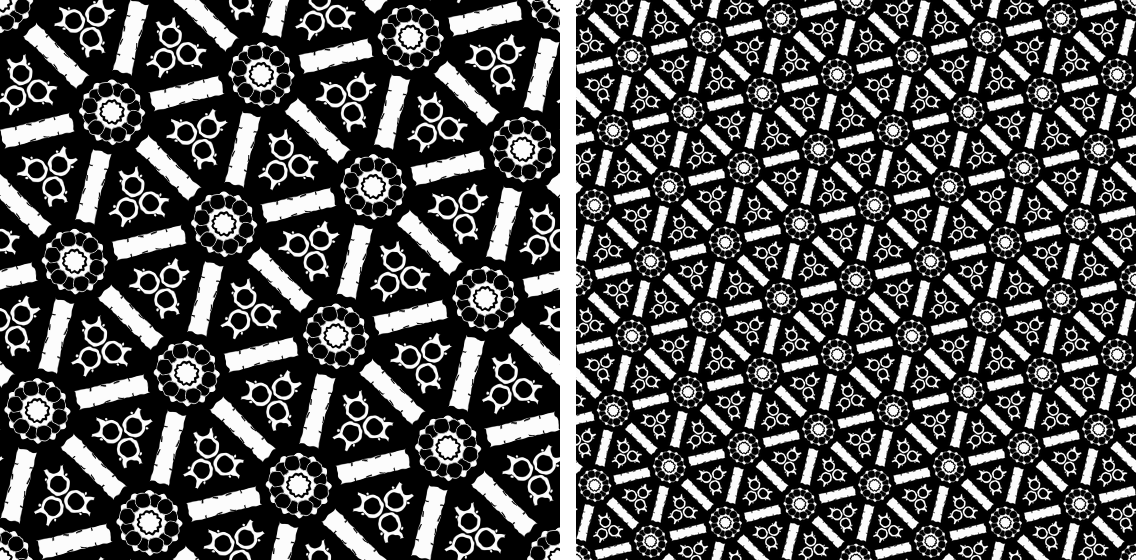
Left, the tile; right, the same tile 2 across and 2 down.
Write a WebGL 2 fragment shader that draws this pattern.

```glsl
#version 300 es
precision highp float;

uniform vec2 u_resolution;
out vec4 fragColor;

const vec3 INK = vec3(0.0);
const vec3 PAPER = vec3(0.99);

// The lattice (4,1), (1,4) on a 15 x 15 grid puts 15 wheels on the canvas.
const float GRID = 15.0;
const mat2 GRID_TO_LATTICE = mat2(4.0, -1.0, -1.0, 4.0) / 15.0;
const float EDGE_IN_GRID = 4.14;

// Lengths below are in lattice edges.
const float CIRCUMRADIUS = 0.57735;
const float INRADIUS = 0.288675;
const float WHEEL_RADIUS = 0.268;
const float LACE_RADIUS = 0.195;
const float CORE_RADIUS = 0.061;
const float WHEEL_BEAD_ORBIT = 0.147;
const float LARGE_BEAD = 0.050;
const float SMALL_BEAD = 0.043;
const float OUTLINE = 0.002;
const float BAR_HALF_WIDTH = 0.058;
const float EYE_ORBIT = 0.090;
const float EYE_RADIUS = 0.053;
const float EYE_RIM = 0.073;
const float BLOB_ORBIT = 0.207;
const float BLOB_RADIUS = 0.046;
const float NOISE_CELLS = 22.0;
const float WEAR = 0.009;
const float PI = 3.14159265;

vec2 gradient(vec2 cell) {
    vec3 h = fract(mod(cell, NOISE_CELLS).xyx * vec3(0.1031, 0.1030, 0.0973));
    h += dot(h, h.yzx + 33.33);
    float angle = 2.0 * PI * fract((h.x + h.y) * h.z);
    return vec2(cos(angle), sin(angle));
}

// Gradient noise that wraps once per lattice cell.
float noise(vec2 p) {
    vec2 i = floor(p), f = p - i;
    vec2 u = f * f * f * (f * (f * 6.0 - 15.0) + 10.0);
    vec2 e = vec2(1.0, 0.0);
    float low = mix(dot(gradient(i), f), dot(gradient(i + e), f - e), u.x);
    float high = mix(dot(gradient(i + e.yx), f - e.yx),
                     dot(gradient(i + 1.0), f - 1.0), u.x);
    return mix(low, high, u.y);
}

float box(vec2 p, vec2 halfSize) {
    vec2 d = abs(p) - halfSize;
    return length(max(d, 0.0)) + min(max(d.x, d.y), 0.0);
}

// Scalloped core and beaded lace; angle zero faces a triangle.
float wheelLace(float r, float angle) {
    float sector = abs(mod(angle + PI / 6.0, PI / 3.0) - PI / 6.0);
    vec2 p = r * vec2(sin(sector), cos(sector));
    float wave = cos(12.0 * angle);
    float large = length(p - vec2(0.0, WHEEL_BEAD_ORBIT)) - LARGE_BEAD;
    float small = length(p - WHEEL_BEAD_ORBIT * vec2(0.5, 0.866)) - SMALL_BEAD;
    float lace = max(r - LACE_RADIUS + 0.014 * wave, 0.078 + 0.005 * wave - r);
    lace = max(lace, -min(large, small));
    float outline = min(abs(large), max(abs(small), -large)) - OUTLINE;
    float core = r - CORE_RADIUS - 0.005 * wave;
    return min(core, min(lace, outline));
}

// White bar with edge ticks and a pair of lens marks.
float bar(vec2 p) {
    p.x = abs(p.x);
    float d = abs(p.y) - BAR_HALF_WIDTH - 0.05 * p.x * p.x;
    float ticks = box(vec2(p.x - 0.13, abs(p.y) - 0.051), vec2(0.004, 0.012));
    float lens = box(vec2(p.x - 0.045, abs(p.y) - 0.043 - 0.2 * p.x), vec2(0.019, 0.004));
    return max(d, -min(ticks, lens));
}

// Rimmed eye with horns around a dark blob, pointing along +y.
float eye(vec2 p) {
    float hole = length(p - vec2(0.0, EYE_ORBIT));
    float horns = max(abs(p.y - 0.152) - 0.047, abs(p.x) - 0.023 - 0.2 * p.y);
    float d = min(hole - EYE_RIM, horns);
    d = max(d, EYE_RADIUS - hole);
    d = max(d, BLOB_RADIUS - length(p - vec2(0.0, BLOB_ORBIT)));
    float speck = length(vec2(abs(p.x) - 0.085, p.y + 0.128)) - 0.008;
    return min(d, speck);
}

void main() {
    vec2 uv = gl_FragCoord.xy / u_resolution;
    vec2 cell = GRID_TO_LATTICE * uv * GRID;

    // Ragged edges
    vec2 q = cell * NOISE_CELLS;
    cell += WEAR * vec2(noise(q), noise(q + vec2(7.3, 11.7)));

    // Fold both halves of the rhombus into one triangle
    vec2 f = fract(cell);
    if (f.x + f.y > 1.0) f = 1.0 - f;
    vec2 p = vec2(f.x + 0.5 * f.y, 0.866025 * f.y) - vec2(0.5, INRADIUS);

    // Threefold motif
    float figure = 1.0, disc = 1.0, lace = 1.0;
    mat2 turn = mat2(-0.5, 0.866025, -0.866025, -0.5);
    for (int i = 0; i < 3; i++) {
        vec2 w = p - vec2(0.0, CIRCUMRADIUS);
        float r = length(w), angle = atan(w.x, -w.y);
        disc = min(disc, r - WHEEL_RADIUS - 0.006 * cos(18.0 * angle));
        lace = min(lace, wheelLace(r, angle));
        figure = min(figure, min(bar(p + vec2(0.0, INRADIUS)), eye(p)));
        p = turn * p;
    }
    float d = min(max(figure, -disc), lace);

    float soft = 0.75 * GRID / (EDGE_IN_GRID * min(u_resolution.x, u_resolution.y));
    fragColor = vec4(mix(PAPER, INK, smoothstep(-soft, soft, d)), 1.0);
}
```
